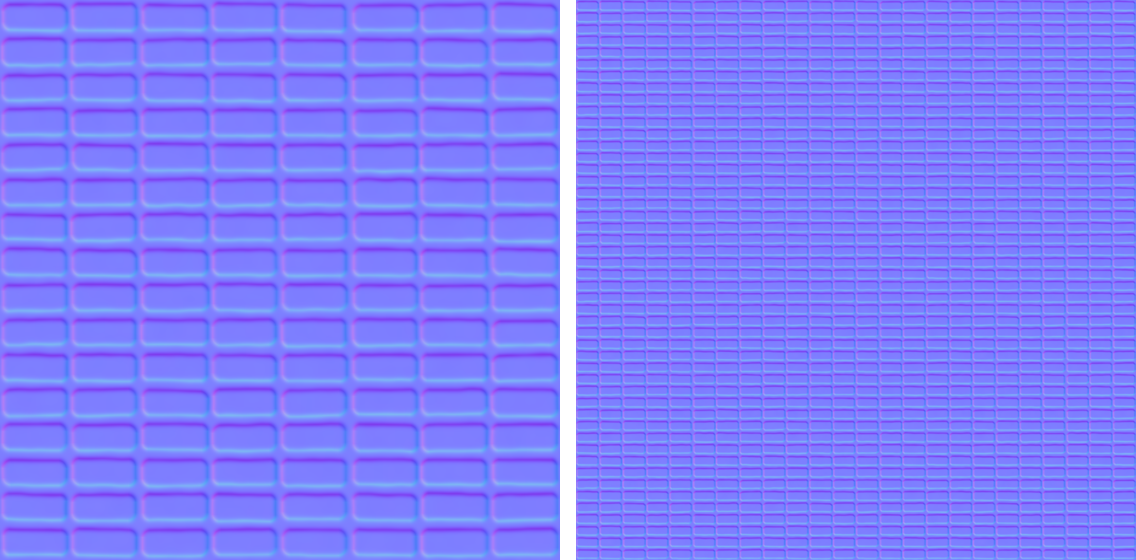
Left, the tile; right, the same tile 3 across and 3 down.
This texture map is drawn by a three.js fragment shader. Its source:

```glsl
// Tangent-space normal map of an 8 by 16 grid of recessed, slightly uneven rounded tiles
varying vec2 vUv;

const vec2 GRID = vec2(8.0, 16.0);

vec3 hash3(vec2 p) {
  vec3 h = fract(p.xyx * vec3(0.1031, 0.1030, 0.0973) + 0.137);
  h += dot(h, h.yxz + 33.33);
  return fract((h.xxy + h.yzz) * h.zyx);
}

// Value noise in -1..1 that wraps after a whole number of lattice cells
vec3 wrapNoise(vec2 uv, vec2 period) {
  vec2 p = uv * period;
  vec2 i = floor(p);
  vec2 f = fract(p);
  f = f * f * (3.0 - 2.0 * f);
  vec3 low = mix(hash3(mod(i, period)), hash3(mod(i + vec2(1.0, 0.0), period)), f.x);
  vec3 high = mix(hash3(mod(i + vec2(0.0, 1.0), period)), hash3(mod(i + 1.0, period)), f.x);
  return mix(low, high, f.y) * 2.0 - 1.0;
}

// Signed distance to a rounded box in x, its outward gradient in yz
vec3 roundedBox(vec2 p, vec2 halfSize, float radius) {
  vec2 q = abs(p) - halfSize + radius;
  vec2 outer = max(q, 0.0);
  float dist = length(outer) + min(max(q.x, q.y), 0.0) - radius;
  vec2 axis = q.x > q.y ? vec2(1.0, 0.0) : vec2(0.0, 1.0);
  vec2 dir = min(q.x, q.y) > 0.0 ? normalize(outer) : axis;
  return vec3(dist, dir * sign(p));
}

// Surface slope around the rim of one tile; p is measured in tile heights
vec2 rimSlope(vec2 p, vec2 id) {
  vec3 place = hash3(id + 3.0) - 0.5;
  vec3 shape = hash3(id + 41.0) - 0.5;
  vec3 column = hash3(vec2(id.x, 91.0)) - 0.5;
  p -= place.xy * vec2(0.025, 0.035) + vec2(column.x * 0.03 - 0.01, 0.0);
  p.y += p.x * place.z * 0.04;
  vec2 halfSize = vec2(0.915 + column.y * 0.035, 0.365) + shape.xy * vec2(0.02, 0.03);
  vec3 box = roundedBox(p, halfSize, 0.2 + shape.z * 0.06);
  float rim = exp(-pow(abs(box.x) / 0.07, 1.5));
  // Upper rims are a little steeper than lower ones
  return -box.yz * rim * vec2(0.38, box.z > 0.0 ? 0.54 : 0.43);
}

void main() {
  vec3 wobble = wrapNoise(vUv, vec2(32.0));
  vec3 grain = wrapNoise(vUv, vec2(56.0));

  vec2 cell = floor(vUv * GRID);
  vec2 local = (fract(vUv * GRID) - 0.5) * vec2(2.0, 1.0);
  local += wobble.xy * 0.014 + grain.xy * 0.005;

  // Sum neighbouring rims so that their tails blend in the gaps
  vec2 slope = vec2(0.0);
  for (int y = -1; y <= 1; y++) {
    for (int x = -1; x <= 1; x++) {
      vec2 offset = vec2(float(x), float(y));
      slope += rimSlope(local - offset * vec2(2.0, 1.0), mod(cell + offset, GRID));
    }
  }

  // Uneven rim depth and faint dents on the flat parts
  slope *= 1.0 + wobble.z * 0.12;
  slope += wrapNoise(vUv + 0.37, vec2(24.0, 32.0)).xy * 0.012 + grain.yz * 0.006;

  vec3 normal = normalize(vec3(slope, 1.0));
  gl_FragColor = vec4(normal * 0.5 + vec3(0.494, 0.494, 0.5), 1.0);
}
```
